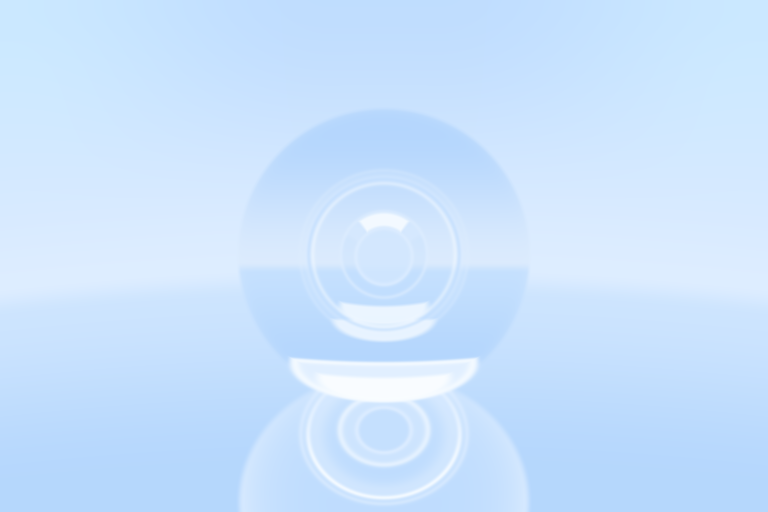
This background is drawn by a Shadertoy shader. Its source:

```glsl
const vec3 DEEP = vec3(0.70, 0.835, 0.99);
const vec3 SKY = vec3(0.75, 0.865, 0.995);
const vec3 MIST = vec3(0.87, 0.93, 1.0);
const vec3 GLINT = vec3(0.965, 0.985, 1.0);

// Approximate signed distance to an ellipse
float ellipse(vec2 p, vec2 radii) {
    float k = length(p / radii);
    return (k - 1.0) * min(radii.x, radii.y);
}

float fill(float d, float soft) {
    return 1.0 - smoothstep(-soft, soft, d);
}

float band(float d, float width) {
    return exp(-d * d / (width * width));
}

// Lower half of an ellipse with a slightly upturned rim
float bowl(vec2 p, vec2 size) {
    float u = p.x / size.x;
    return max(ellipse(p, size), p.y - 0.008 * u * u);
}

vec3 backdrop(vec2 p) {
    float horizon = 0.457 - 0.075 * p.x * p.x;
    float h = p.y - horizon;
    vec3 sky = mix(MIST, SKY, smoothstep(-0.02, 0.56, h));
    sky += 0.045 * smoothstep(0.1, 0.75, abs(p.x)) * smoothstep(0.1, 0.5, h);
    vec3 ground = mix(vec3(0.805, 0.896, 0.997), vec3(0.71, 0.842, 0.99),
                      smoothstep(0.0, 0.38, -h));
    return mix(ground, sky, smoothstep(-0.035, 0.025, h));
}

// Sphere mirrored in the ground, with its nested rings
vec3 reflection(vec3 col, vec2 p, float aa) {
    vec2 q = p - vec2(0.0, 0.02);
    float d = ellipse(q, vec2(0.282, 0.25));
    float body = fill(d, 0.008);
    float rim = exp(-abs(d) / 0.045) * (0.8 - 1.4 * max(q.y, 0.0));
    col = mix(col, mix(vec2(0.0).xxx + SKY, MIST, clamp(rim * 1.2, 0.0, 1.0)), body * 0.9);

    vec2 r = p - vec2(0.0, 0.152);
    float lens = ellipse(r, vec2(0.148, 0.124));
    float lower = smoothstep(0.11, -0.09, r.y);
    col = mix(col, MIST, 0.55 * band(lens + 0.012, 0.018));
    col = mix(col, GLINT, (0.3 + 0.6 * lower) * band(lens, 0.003 + aa));
    col = mix(col, MIST, 0.6 * band(lens - 0.012, 0.003 + aa));

    vec2 s = p - vec2(0.0, 0.16);
    float inner = ellipse(s, vec2(0.086, 0.068));
    col = mix(col, MIST, 0.45 * fill(inner, 0.006));
    col = mix(col, GLINT, 0.6 * band(inner, 0.004 + aa));
    float core = ellipse(s, vec2(0.053, 0.044));
    col = mix(col, SKY, 0.6 * fill(core, 0.004));
    return mix(col, MIST, 0.8 * band(core, 0.003 + aa));
}

// Clear sphere showing an inverted horizon and concentric shells
vec3 glassSphere(vec3 col, vec2 p, float aa) {
    vec2 q = p - vec2(0.0, 0.503);
    float d = length(q) - 0.285;
    float h = p.y - 0.481;
    vec3 upper = mix(MIST - 0.01, DEEP, smoothstep(-0.01, 0.27, h));
    vec3 lower = mix(vec3(0.765, 0.875, 0.995), DEEP, smoothstep(0.0, 0.2, -h));
    vec3 glass = mix(lower, upper, smoothstep(-0.015, 0.008, h));
    glass = mix(glass, MIST, 0.25 * exp(-abs(d) / 0.008));
    col = mix(col, glass, 0.93 * fill(d, 0.004 + aa));

    // Outer and middle shells
    float r = length(q);
    col = mix(col, MIST, 0.5 * band(r - 0.149, 0.009));
    col = mix(col, MIST, 0.3 * band(r - 0.164, 0.003 + aa));
    col = mix(col, GLINT, 0.4 * band(r - 0.139, 0.003 + aa));
    col = mix(col, SKY, 0.25 * fill(r - 0.083, 0.004));
    col = mix(col, MIST, 0.55 * band(r - 0.084, 0.004));

    // Core disc and the bright arc over it
    float core = length(q + vec2(0.0, 0.004)) - 0.055;
    col = mix(col, mix(SKY, MIST, 0.65), 0.75 * fill(core, 0.005));
    col = mix(col, MIST, 0.7 * band(core, 0.003 + aa));
    float angle = abs(atan(q.x, q.y));
    float arc = max(abs(r - 0.068) - 0.013, (angle - 0.64) * 0.068);
    col = mix(col, MIST, 0.4 * fill(max(abs(r - 0.07) - 0.014, (angle - 1.1) * 0.07), 0.008));
    return mix(col, GLINT, 0.9 * fill(arc, 0.004));
}

vec3 highlights(vec3 col, vec2 p, float aa) {
    // Two small bowls split by the middle shell
    float small = bowl(p - vec2(0.0, 0.402), vec2(0.086, 0.036));
    float crescent = max(ellipse(p - vec2(0.0, 0.376), vec2(0.099, 0.043)),
                         0.139 - length(p - vec2(0.0, 0.503)));
    crescent = max(crescent, p.y - 0.376);
    col = mix(col, GLINT, 0.8 * fill(small, 0.003 + aa));
    col = mix(col, GLINT, 0.72 * fill(crescent, 0.003 + aa));
    col = mix(col, SKY, 0.55 * band(length(p - vec2(0.0, 0.503)) - 0.147, 0.004));

    // Wide bowl at the foot of the sphere
    vec2 q = p - vec2(0.0, 0.292);
    float wide = bowl(q, vec2(0.181, 0.077));
    float bright = bowl(q + vec2(0.0, 0.03), vec2(0.13, 0.045));
    col = mix(col, mix(MIST, GLINT, 0.35), 0.9 * fill(wide, 0.003 + aa));
    col = mix(col, GLINT, 0.8 * band(wide + 0.003, 0.003 + aa));
    return mix(col, vec3(0.985, 0.995, 1.0), 0.9 * fill(bright, 0.005));
}

void mainImage(out vec4 fragColor, in vec2 fragCoord) {
    vec2 p = (fragCoord - vec2(0.5 * iResolution.x, 0.0)) / iResolution.y;
    float aa = 0.7 / iResolution.y;
    vec3 col = reflection(backdrop(p), p, aa);
    col = glassSphere(col, p, aa);
    col = highlights(col, p, aa);
    fragColor = vec4(clamp(col, 0.0, 1.0), 1.0);
}
```
